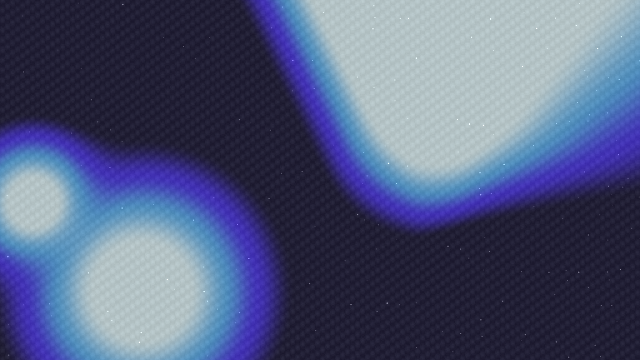
Give the GLSL for this background, as a Shadertoy shader.

```glsl
// Soft pale-blue glows with violet rims on a dark woven cloth.
// Each glow is a level field (0 = dark, 1 = pale) that feeds one colour ramp;
// a twill weave, fine grain and scattered dust specks are laid over it.

const vec3 NIGHT  = vec3(0.128, 0.120, 0.205);
const vec3 VIOLET = vec3(0.260, 0.195, 0.710);
const vec3 BLUE   = vec3(0.300, 0.550, 0.735);
const vec3 PALE   = vec3(0.705, 0.765, 0.775);

float hash(vec2 p) {
    return fract(sin(dot(p, vec2(127.1, 311.7))) * 43758.5453);
}

// Smooth minimum; k is the width of the blend
float smin(float a, float b, float k) {
    float h = max(k - abs(a - b), 0.0) / k;
    return min(a, b) - 0.25 * k * h * h;
}

float smax(float a, float b, float k) {
    return -smin(-a, -b, k);
}

// Round glow fading linearly from its centre to the outer radius
float blob(vec2 p, vec2 centre, float radius, float fade) {
    return (radius - length(p - centre)) / fade;
}

// Wedge glow: straight left flank, fanning right flank, rounded base
float wedge(vec2 p, vec2 apex) {
    float left = (dot(p, vec2(0.894, 0.447)) - 1.037) / 0.185;
    vec2 d = p - apex;
    float right = (degrees(atan(d.y, d.x)) - 15.0) / 37.0;
    float base = (p.y - 0.333) / 0.162;
    return smin(smin(left, right, 1.0), base, 1.2);
}

vec3 ramp(float level) {
    vec3 c = mix(NIGHT, VIOLET, smoothstep(-0.03, 0.36, level));
    c = mix(c, BLUE, smoothstep(0.32, 0.68, level));
    return mix(c, PALE, smoothstep(0.60, 1.03, level));
}

// Twill weave: short threads in columns, each column shifted upward
float weave(vec2 p, float columns, float rows) {
    float x = p.x * columns;
    float phase = p.y * rows - floor(x) * 0.36;
    float thread = 0.5 + 0.5 * cos(6.2832 * phase);
    float gap = 0.5 - 0.5 * cos(6.2832 * fract(x));
    return thread * mix(0.55, 1.0, gap) - 0.39;
}

// One randomly placed speck in some of the grid cells
float dust(vec2 p, float cells, float chance) {
    vec2 id = floor(p * cells);
    vec2 spot = 0.15 + 0.7 * vec2(hash(id + 3.1), hash(id + 8.7));
    float size = mix(0.025, 0.065, hash(id + 5.3));
    float d = length(fract(p * cells) - spot);
    float soft = cells / iResolution.y;
    float dot_ = 1.0 - smoothstep(size - 0.5 * soft, size + 0.5 * soft, d);
    return dot_ * step(hash(id), chance) * mix(0.3, 1.0, hash(id + 1.9));
}

void mainImage(out vec4 fragColor, in vec2 fragCoord) {
    vec2 p = fragCoord / iResolution.y;

    // Glows
    float small = blob(p, vec2(0.093, 0.437), 0.243, 0.174);
    float large = blob(p, vec2(0.394, 0.190), 0.417, 0.278);
    float level = max(smax(small, large, 0.5), wedge(p, vec2(1.135, 0.285)));
    vec3 colour = ramp(level);

    // Cloth, grain and dust
    colour += weave(p, 72.0, 36.0) * vec3(0.050, 0.055, 0.060);
    colour += (hash(floor(p * 288.0)) - 0.5) * 0.018;
    float lowerRight = smoothstep(0.6, 1.6, p.x - 0.6 * p.y);
    colour += dust(p, 34.0, mix(0.06, 0.22, lowerRight)) * 0.45;

    fragColor = vec4(clamp(colour, 0.0, 1.0), 1.0);
}
```
